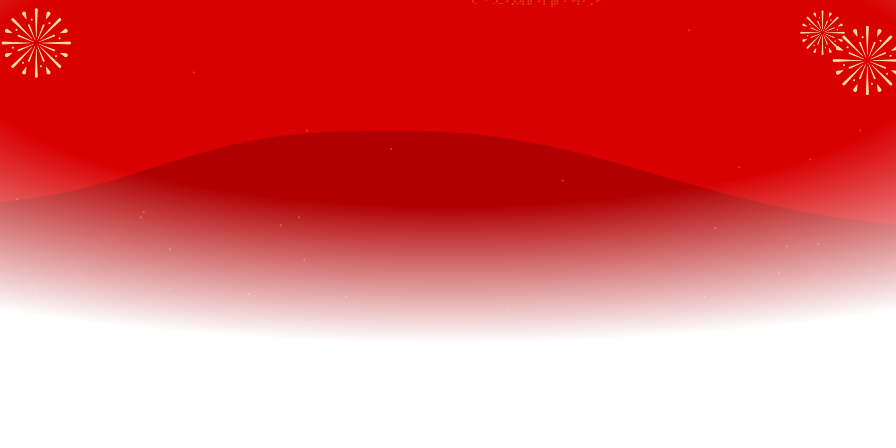
Reproduce this background procedurally as a Shadertoy shader.

```glsl
// Festive red backdrop: a dark hill under a red sky, melting into white
// through a wide elliptical gradient, with gold fireworks in the top corners.
// Built from a bell curve, a radial ramp and folded capsule distances.

const vec3 SKY_RED = vec3(0.847, 0.0, 0.004);
const vec3 HILL_RED = vec3(0.695, 0.0, 0.004);
const vec3 PAPER_WHITE = vec3(1.0);
const vec3 SPARK_GOLD = vec3(0.99, 0.85, 0.62);
const vec3 DUST_ORANGE = vec3(0.90, 0.38, 0.08);

// Canvas units: x runs 0..2, y runs 0..1.
const vec2 HILL_CREST = vec2(0.885, 0.708);
const vec3 HILL_LEFT = vec3(0.168, 0.62, 3.0);    // drop, width, power
const vec3 HILL_RIGHT = vec3(0.228, 0.749, 2.3);

const vec2 FADE_CENTRE = vec2(1.0, 0.844);
const float FADE_STRETCH = 3.45;
const float FADE_INNER = 0.305;
const float FADE_OUTER = 0.610;

const vec3 BURSTS[3] = vec3[3](                   // centre, radius
    vec3(0.081, 0.904, 0.078),
    vec3(1.836, 0.927, 0.050),
    vec3(1.936, 0.865, 0.078));

const vec2 DUST_CENTRE = vec2(1.19, 1.0);
const vec2 DUST_SIZE = vec2(0.22, 0.018);
const float DUST_CELLS = 170.0;

const float TAU = 6.2831853;
const float RAYS = 8.0;

float hash(vec2 p) {
    vec3 q = fract(p.xyx * 0.1031);
    q += dot(q, q.yzx + 33.33);
    return fract((q.x + q.y) * q.z);
}

float hillHeight(float x) {
    float d = x - HILL_CREST.x;
    vec3 side = d < 0.0 ? HILL_LEFT : HILL_RIGHT;
    float bell = exp(-pow(abs(d) / side.y, side.z));
    return HILL_CREST.y - side.x * (1.0 - bell);
}

// Rotate p into the nearest of RAYS sectors, shifted by a part of a sector.
vec2 foldSector(vec2 p, float shift) {
    float sector = TAU / RAYS;
    float angle = atan(p.y, p.x) - shift * sector;
    angle -= sector * floor(angle / sector + 0.5);
    return length(p) * vec2(cos(angle), sin(angle));
}

// Capsule along x whose half width grows from w0 to w1.
float taperedRay(vec2 p, float x0, float x1, float w0, float w1) {
    float t = clamp((p.x - x0) / (x1 - x0), 0.0, 1.0);
    return length(p - vec2(mix(x0, x1, t), 0.0)) - mix(w0, w1, t);
}

// Distance to a firework of unit radius.
float burstDistance(vec2 p) {
    vec2 mainRay = foldSector(p, 0.0);
    vec2 midRay = foldSector(p, 0.5);
    vec2 dotRay = foldSector(p, 0.25);
    float d = taperedRay(mainRay, 0.18, 0.95, 0.008, 0.042);
    d = min(d, taperedRay(midRay, 0.10, 0.55, 0.006, 0.026));
    d = min(d, taperedRay(midRay, 0.76, 0.91, 0.012, 0.058));
    return min(d, length(dotRay - vec2(0.68, 0.0)) - 0.028);
}

void mainImage(out vec4 fragColor, in vec2 fragCoord) {
    vec2 p = vec2(2.0, 1.0) * fragCoord / iResolution.xy;
    float pixel = 1.0 / iResolution.y;

    // Sky and hill
    float hill = smoothstep(-pixel, pixel, hillHeight(p.x) - p.y);
    vec3 color = mix(SKY_RED, HILL_RED, hill);

    // Gold dust along the top edge
    vec2 cell = floor(p * DUST_CELLS);
    float spread = length((p - DUST_CENTRE) / DUST_SIZE);
    float density = 0.55 * (1.0 - smoothstep(0.1, 1.0, spread));
    float speck = 1.0 - smoothstep(0.2, 0.6, length(fract(p * DUST_CELLS) - 0.5));
    color = mix(color, DUST_ORANGE, 0.6 * speck * step(hash(cell), density));

    // Elliptical fade to white
    vec2 offset = (p - FADE_CENTRE) / vec2(FADE_STRETCH, 1.0);
    float fade = (length(offset) - FADE_INNER) / (FADE_OUTER - FADE_INNER);
    color = mix(color, PAPER_WHITE, clamp(fade, 0.0, 1.0));

    // Fireworks
    for (int i = 0; i < 3; i++) {
        vec3 burst = BURSTS[i];
        float d = burst.z * burstDistance((p - burst.xy) / burst.z);
        color = mix(color, SPARK_GOLD, 1.0 - smoothstep(-0.6 * pixel, 0.6 * pixel, d));
    }

    fragColor = vec4(color, 1.0);
}
```
